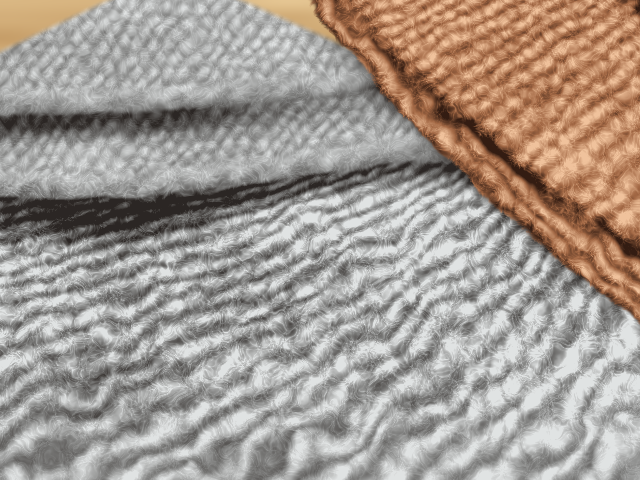
Write a Shadertoy shader that draws this texture.

```glsl
// Folded grey knit cloth with two rolled hems, partly covered by an orange knit.
// Jittered stitch bumps on warped perspective grids give relief; rolls, soft
// shadows and curled ridge noise add the folds and the woolly fibres.

const float PI = 3.14159;

float hash(vec2 p) {
    vec3 q = fract(p.xyx * vec3(0.1031, 0.1030, 0.0973));
    q += dot(q, q.yzx + 33.33);
    return fract((q.x + q.y) * q.z);
}

float noise(vec2 p) {
    vec2 i = floor(p), f = fract(p);
    f = f * f * (3.0 - 2.0 * f);
    vec2 e = vec2(0.0, 1.0);
    return mix(mix(hash(i), hash(i + e.yx), f.x),
               mix(hash(i + e.xy), hash(i + e.yy), f.x), f.y);
}

// Two-component noise around zero
vec2 drift(vec2 p) {
    return vec2(noise(p), noise(p + 37.0)) - 0.5;
}

vec2 turn(vec2 p, float angle) {
    float c = cos(angle), s = sin(angle);
    return vec2(c * p.x + s * p.y, c * p.y - s * p.x);
}

// Height of uneven slanted yarn loops, one per cell, alternate rows offset
float stitches(vec2 g) {
    vec2 base = floor(g);
    float height = 0.0;
    for (int j = -1; j <= 1; j++)
    for (int i = -1; i <= 1; i++) {
        vec2 cell = base + vec2(i, j);
        vec2 jitter = 0.4 * (vec2(hash(cell), hash(cell + 57.0)) - 0.5);
        float stagger = 0.5 * mod(cell.y, 2.0) - 0.25;
        vec2 d = g - cell - 0.5 - jitter - vec2(stagger, 0.0);
        d = turn(d, 0.9 * hash(cell + 11.0) - 0.1) * vec2(0.85, 1.2);
        height = max(height, (0.7 + 0.3 * hash(cell + 23.0)) * exp(-4.5 * dot(d, d)));
    }
    return height;
}

// Stitch brightness around zero: raised rows and light-facing parts are positive
float relief(vec2 g, vec2 light) {
    float h = stitches(g);
    float row = -cos(2.0 * PI * g.y);
    return 0.45 * (h - 0.55) + 0.75 * (h - stitches(g + light)) + 0.1 * row;
}

// Fine curled hairs in several directions, around zero
float fibres(vec2 p, float density) {
    vec2 bend = 0.035 * drift(p * 32.0) + 0.012 * drift(p * 75.0);
    float sum = 0.0;
    for (int i = 0; i < 4; i++) {
        vec2 q = turn(p + bend, 0.8 * float(i) + 0.3);
        float n = noise(q * density * vec2(0.3, 1.0) + 31.0 * float(i));
        sum += pow(1.0 - abs(2.0 * n - 1.0), 3.0);
    }
    return sum * 0.25 - 0.3;
}

// Matted wool lumps between stitch and hair size, around zero
float lumps(vec2 p) {
    return 0.5 * noise(p * 38.0) + 0.3 * noise(turn(p, 0.6) * 85.0)
         + 0.2 * noise(p * 170.0) - 0.5;
}

vec3 yarn(float tone, vec3 dark, vec3 mid, vec3 light) {
    vec3 lower = mix(dark, mid, clamp(2.0 * tone, 0.0, 1.0));
    return mix(lower, light, clamp(2.0 * tone - 1.0, 0.0, 1.0));
}

// Soft band below a hem; s is the distance under its centre line
float hemShadow(float s, float reach) {
    return smoothstep(0.008, 0.032, s) * (1.0 - smoothstep(0.35 * reach, reach, s));
}

float addHem(float tone, float s, float x, float width) {
    float u = s / width;
    float twist = noise(vec2(x * 32.0 + u * 0.7, u * 1.2)) - 0.5;
    float rolled = 0.69 - 0.2 * u - 0.14 * u * u + 0.22 * twist;
    return mix(tone, rolled, 1.0 - smoothstep(0.65, 1.15, abs(u)));
}

float greyTone(vec2 p, float hair) {
    float wobble = 0.016 * (noise(p * vec2(14.0, 3.0)) - 0.5);
    float under1 = 0.783 + 0.02 * p.x + 0.06 * p.x * p.x - p.y + wobble;
    float under2 = 0.612 + 0.07 * smoothstep(0.2, 0.85, p.x) - p.y + wobble;

    // Distant layers, soft slanted ribs
    vec2 far = turn(p, 0.95) * vec2(30.0, 36.0) + 0.8 * drift(p * 14.0);
    float tone = 0.75 + 0.3 * relief(far, vec2(0.25, 0.15));
    tone += 0.14 * (noise(p * vec2(5.0, 9.0)) - 0.5);
    tone -= 0.68 * hemShadow(under1, 0.105) * (1.0 - 0.7 * smoothstep(0.3, 0.7, p.x));

    // Near layer in perspective, its rows climbing more steeply to the right
    float z = 1.0 / (1.35 - p.y);
    float across = (p.x - 0.66) * z / 0.056;
    vec2 g = vec2(across, 20.0 * z - 0.56 * across - 0.012 * across * across);
    g += 0.9 * drift(p * 11.0) + 0.35 * drift(p * 30.0);
    float near = 0.71 + 0.58 * relief(g, vec2(0.06, 0.25));
    near += 0.34 * (noise(p * vec2(3.5, 5.0) + 2.0) - 0.5);
    near += 0.1 * smoothstep(0.3, 1.1, p.x) - 0.06 * smoothstep(0.45, 0.1, p.x);
    float reach = mix(0.16, 0.09, smoothstep(0.1, 0.8, p.x));
    near -= 0.72 * hemShadow(under2, reach) * (1.0 - 0.2 * smoothstep(0.5, 0.9, p.x));
    tone = mix(tone, near, smoothstep(0.0, 0.025, under2));

    tone = addHem(tone, under1, p.x, 0.027);
    tone = addHem(tone, under2, p.x, 0.029);
    float focus = smoothstep(-0.05, 0.3, p.y) * (1.0 - 0.8 * smoothstep(0.5, 0.68, p.y));
    return tone + (hair * 0.6 + lumps(p) * 0.42) * mix(0.3, 1.0, focus);
}

// d is the distance inside the orange border, drop the distance from the top
float orangeTone(vec2 p, float d, float drop, float hair) {
    float crease = 0.06 + 0.27 * drop * drop + 0.012 * (noise(p * 22.0) - 0.5);
    vec2 q = turn(p - vec2(1.0, 0.7), 0.62) / (0.75 + 0.8 * drop);
    vec2 g = q * vec2(27.0, 23.0) + 0.6 * drift(p * 13.0);
    float body = 0.73 + 0.52 * relief(g, vec2(0.12, 0.22));
    body += 0.2 * (noise(p * 6.0) - 0.5);
    float along = (p.x - p.y) * 0.7;
    float u = clamp(d / crease, 0.0, 1.0);
    float edge = 0.37 + 0.26 * sin(PI * u);
    vec2 braid = vec2(along * 19.0 + d * 9.0, d * 24.0) + 0.6 * drift(p * 16.0);
    edge += 0.55 * relief(braid, vec2(0.1, 0.25));
    float tone = mix(edge, body, smoothstep(-0.012, 0.018, d - crease));
    float gap = (d - crease) / 0.022;
    tone -= 0.42 * exp(-gap * gap) * mix(0.35, 1.0, smoothstep(0.0, 0.25, drop));
    tone -= 0.7 * smoothstep(2.27, 2.33, p.x + p.y);
    return tone + 0.45 * hair + 0.35 * lumps(p);
}

void mainImage(out vec4 fragColor, in vec2 fragCoord) {
    vec2 p = fragCoord / iResolution.y;
    p.x *= 4.0 / 3.0 * iResolution.y / iResolution.x;
    float hair = fibres(p, 180.0);

    // Wooden table
    vec3 color = mix(vec3(0.77, 0.61, 0.4), vec3(0.91, 0.79, 0.59), noise(p * vec2(5.0, 25.0)));

    // Grey cloth with the shade of the orange border
    float drop = 1.0 - p.y;
    float border = 0.64 + 0.75 * drop + 0.42 * drop * drop;
    float d = 0.72 * (p.x - border) + 0.016 * (noise(p * 26.0) - 0.5) + 0.008 * hair;
    float grey = greyTone(p, hair) - 0.35 * exp(min(d, 0.0) / 0.022);
    vec3 greyColor = yarn(grey, vec3(0.17, 0.15, 0.14), vec3(0.5, 0.5, 0.495), vec3(0.88, 0.89, 0.89));
    float top = min(0.892 + 0.478 * p.x, 1.224 - 0.445 * p.x) - p.y;
    color = mix(color, greyColor, smoothstep(-0.01, 0.01, top));

    // Orange cloth
    float orange = orangeTone(p, d, drop, hair);
    vec3 orangeColor = yarn(orange, vec3(0.2, 0.11, 0.07), vec3(0.64, 0.41, 0.27), vec3(0.94, 0.76, 0.61));
    color = mix(color, orangeColor, smoothstep(-0.005, 0.005, d));

    fragColor = vec4(clamp(color, 0.0, 1.0), 1.0);
}
```
